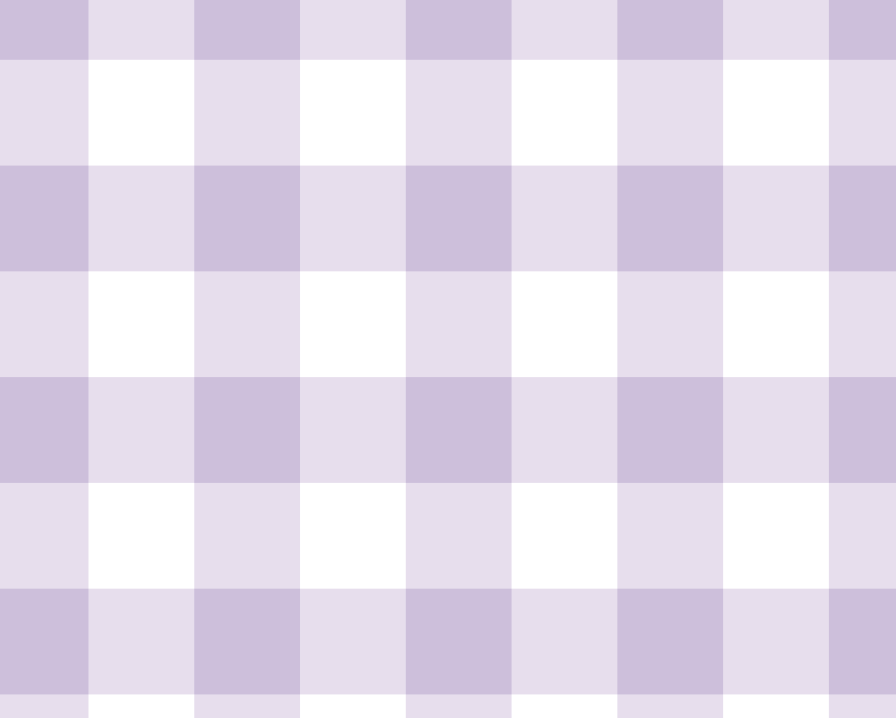
This pattern is drawn by a WebGL 2 fragment shader. Its source:

```glsl
#version 300 es
precision highp float;

uniform vec2 u_resolution;
out vec4 fragColor;

// Coverage of the tinted half of each repeat, along both axes at once
vec2 stripeCoverage(vec2 phase, float pixel) {
    vec2 inside = 0.25 - abs(fract(phase + 0.25) - 0.5);
    return clamp(inside / pixel + 0.5, 0.0, 1.0);
}

void main() {
    // Canvas widths, so that the checks stay square
    vec2 pos = gl_FragCoord.xy / u_resolution.x;
    float period = 0.2361;
    vec2 firstStripe = vec2(0.2168, 0.0263);
    float pixel = 1.0 / (u_resolution.x * period);
    vec2 stripe = stripeCoverage((pos - firstStripe) / period, pixel);

    // Bare cloth, single stripes and their crossings
    vec3 white = vec3(1.0);
    vec3 paleLilac = vec3(0.905, 0.872, 0.930);
    vec3 lilac = vec3(0.802, 0.748, 0.860);
    vec3 bareRow = mix(white, paleLilac, stripe.x);
    vec3 tintedRow = mix(paleLilac, lilac, stripe.x);
    fragColor = vec4(mix(bareRow, tintedRow, stripe.y), 1.0);
}
```
